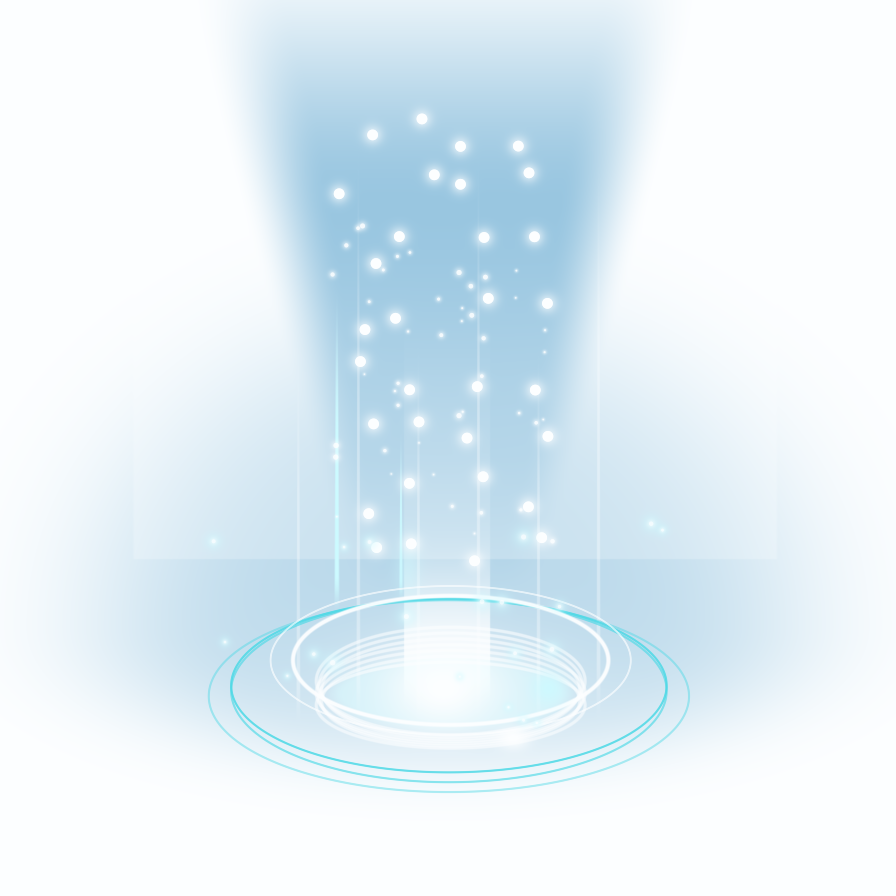
A Shadertoy shader for this background:

```glsl
const vec3 WHITE = vec3(0.99, 0.996, 1.0);
const vec3 SKY_BLUE = vec3(0.57, 0.76, 0.87);
const vec3 CYAN = vec3(0.30, 0.85, 0.90);
const vec3 ICE = vec3(0.80, 0.98, 1.0);

vec2 hash2(float n) {
    return fract(sin(vec2(n * 127.1 + 3.7, n * 269.5 + 8.3)) * 43758.5453);
}

// Coverage of a thin line at distance d, dimmed when thinner than a pixel
float stroke(float d, float width, float pixel) {
    float w = max(width, pixel);
    return (1.0 - smoothstep(0.3 * w, 1.1 * w, abs(d))) * width / w;
}

float ellipseDistance(vec2 q, vec2 radius) {
    float k = length(q / radius);
    return k * (k - 1.0) / max(length(q / (radius * radius)), 1e-4);
}

float ring(vec2 p, vec2 center, vec2 radius, float width, float pixel) {
    return stroke(ellipseDistance(p - center, radius), width, pixel);
}

float glow(vec2 q, vec2 radius) {
    q /= radius;
    return exp(-dot(q, q));
}

float dot2d(vec2 p, vec2 center, float radius, float pixel) {
    float d = length(p - center);
    float core = 1.0 - smoothstep(radius - pixel, radius + pixel, d);
    return max(core, 0.7 * glow(p - center, vec2(radius * 1.6)));
}

// Vertical light line, tapering towards its top
float streak(vec2 p, float x, float bottom, float top, float width, float pixel) {
    float rise = clamp((p.y - bottom) / (top - bottom), 0.0, 1.0);
    float ends = smoothstep(0.0, 0.12, rise) * (1.0 - smoothstep(0.5, 1.0, rise));
    return stroke(p.x - x, width * (1.0 - 0.6 * rise), pixel) * ends;
}

float funnel(vec2 p) {
    float halfWidth = 0.135 + 0.25 * (p.y - 0.5);
    float soft = mix(0.04, 0.085, smoothstep(0.4, 0.9, p.y));
    float body = 1.0 - smoothstep(halfWidth - soft, halfWidth + 0.35 * soft, abs(p.x - 0.497));
    float height = smoothstep(1.1, 0.76, p.y) * mix(0.45, 0.95, smoothstep(0.3, 0.75, p.y));
    return body * height * smoothstep(0.30, 0.50, p.y);
}

float floorHaze(vec2 p) {
    vec2 q = p - vec2(0.5, 0.30);
    q /= vec2(0.39, q.y > 0.0 ? 0.33 : 0.15);
    float r2 = dot(q, q);
    return 0.62 * exp(-r2 * r2);
}

vec3 backdrop(vec2 p, float pixel) {
    float blue = 1.0 - (1.0 - funnel(p)) * (1.0 - floorHaze(p));
    // Pale panel standing on the horizon line
    float panel = smoothstep(-pixel, pixel, p.y - 0.376) * (1.0 - smoothstep(0.376, 0.85, p.y));
    panel *= 1.0 - smoothstep(0.357, 0.361, abs(p.x - 0.508));
    return mix(WHITE, SKY_BLUE, blue * (1.0 - 0.24 * panel));
}

vec3 addRings(vec3 color, vec2 p, float pixel) {
    // Wide cyan rings
    for (int i = 0; i < 3; i++) {
        float k = float(i);
        float outer = step(1.5, k);
        vec2 radius = vec2(0.243 + 0.025 * outer, 0.097 + 0.005 * k);
        float line = ring(p, vec2(0.501, 0.235 - 0.006 * k), radius, 0.0017, pixel);
        color = mix(color, CYAN, line * (0.85 - 0.2 * k));
    }
    // Raised white rings
    vec2 upper = vec2(0.503, 0.263);
    color = mix(color, WHITE, 0.65 * ring(p, upper, vec2(0.201, 0.083), 0.0015, pixel));
    color = mix(color, WHITE, 0.95 * ring(p, upper, vec2(0.176, 0.072), 0.0032, pixel));
    // Stacked inner rim
    for (int i = 0; i < 7; i++) {
        float k = float(i);
        vec2 center = vec2(0.503, 0.240 - 0.0045 * k);
        vec2 radius = vec2(0.150 - 0.003 * mod(k, 3.0), 0.060 - 0.002 * k);
        color = mix(color, WHITE, 0.6 * ring(p, center, radius, 0.0025, pixel));
    }
    return color;
}

vec3 addParticles(vec3 color, vec2 p, float pixel) {
    // Large soft orbs on a jittered 4 by 8 grid
    for (int i = 0; i < 32; i++) {
        vec2 cell = vec2(mod(float(i), 4.0), floor(float(i) / 4.0));
        vec2 jitter = 0.15 + 0.7 * hash2(float(i) + 1.0);
        vec2 center = vec2(0.365, 0.345) + (cell + jitter) * vec2(0.066, 0.068);
        color = mix(color, WHITE, dot2d(p, center, 0.0065, pixel));
    }
    // Fine dust in the column
    for (int i = 0; i < 44; i++) {
        vec2 h = hash2(float(i) + 60.0);
        vec2 center = vec2(0.36, 0.38) + h * vec2(0.26, 0.37);
        float radius = mix(0.001, 0.0034, fract(h.x * 17.0));
        color = mix(color, WHITE, 0.9 * dot2d(p, center, radius, pixel));
    }
    // Cyan sparks around the base
    for (int i = 0; i < 20; i++) {
        vec2 h = hash2(float(i) + 140.0);
        vec2 center = vec2(0.23, 0.19) + h * vec2(0.54, 0.23);
        float radius = mix(0.0012, 0.0034, fract(h.y * 13.0));
        color = mix(color, ICE, 0.5 * glow(p - center, vec2(radius * 3.5)));
        color = mix(color, WHITE, 0.8 * dot2d(p, center, radius, pixel));
    }
    return color;
}

void mainImage(out vec4 fragColor, in vec2 fragCoord) {
    float pixel = 1.0 / min(iResolution.x, iResolution.y);
    vec2 p = (fragCoord - 0.5 * iResolution.xy) * pixel + 0.5;
    vec3 color = backdrop(p, pixel);

    // Central beam and luminous basin
    float beam = 1.0 - smoothstep(0.047, 0.049, abs(p.x - 0.499));
    beam *= smoothstep(0.21, 0.25, p.y) * (0.16 * smoothstep(0.68, 0.40, p.y) + 0.72 * smoothstep(0.42, 0.25, p.y));
    color = mix(color, WHITE, beam);
    float basin = 1.0 - smoothstep(-0.018, 0.004, ellipseDistance(p - vec2(0.503, 0.226), vec2(0.138, 0.047)));
    color = mix(color, ICE, 0.55 * basin);
    color = mix(color, WHITE, 0.45 * glow(p - vec2(0.503, 0.235), vec2(0.17, 0.075)));

    // Faint pairs of vertical lines, then two bright streaks
    for (int i = 0; i < 6; i++) {
        float x = 0.333 + 0.067 * float(i);
        color = mix(color, WHITE, 0.35 * streak(p, x, 0.19, 0.62 + 0.22 * mod(float(i), 2.0), 0.003, pixel));
    }
    color = mix(color, ICE, streak(p, 0.376, 0.315, 0.68, 0.0036, pixel));
    color = mix(color, ICE, 0.85 * streak(p, 0.4475, 0.33, 0.52, 0.0025, pixel));
    color = mix(color, ICE, 0.4 * glow(p - vec2(0.455, 0.365), vec2(0.014, 0.035)));

    color = addRings(color, p, pixel);
    color = mix(color, WHITE, glow(p - vec2(0.495, 0.231), vec2(0.060, 0.045)));
    color = mix(color, ICE, 0.8 * glow(p - vec2(0.612, 0.232), vec2(0.018)));
    color = mix(color, WHITE, glow(p - vec2(0.573, 0.176), vec2(0.017, 0.012)));
    color = addParticles(color, p, pixel);
    fragColor = vec4(color, 1.0);
}
```
